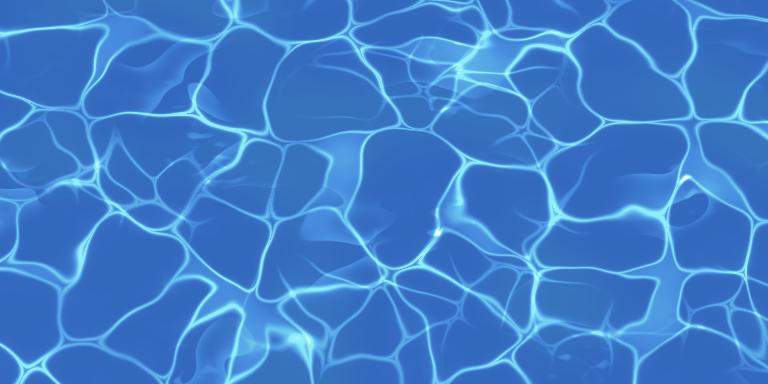
Reproduce this texture procedurally as a Shadertoy shader.

```glsl
// Sunlit swimming pool water: a net of bright caustic lines and folded light sheets over deep blue.

const vec3 DEEP  = vec3(0.200, 0.410, 0.742);
const vec3 SHADE = vec3(0.220, 0.470, 0.740);
const vec3 MID   = vec3(0.280, 0.550, 0.870);
const vec3 LIGHT = vec3(0.340, 0.660, 0.900);
const vec3 AQUA  = vec3(0.420, 0.780, 0.940);
const vec3 PALE  = vec3(0.560, 0.930, 0.970);
const vec3 GLINT = vec3(0.960, 1.000, 0.920);

const float NET_SCALE  = 3.9;    // large cells per canvas height
const float FINE_SCALE = 6.2;    // small cells per canvas height
const float LINE       = 0.0055; // half width of a light line
const float BAND       = 0.045;  // widest half width of a folded band
const float WARP       = 0.085;  // bend of the net
const float ROUNDING   = 20.0;   // higher gives sharper cell corners

vec2 hash2(vec2 p) {
    vec3 q = fract(p.xyx * vec3(0.1031, 0.1030, 0.0973));
    q += dot(q, q.yzx + 33.33);
    return fract((q.xx + q.yz) * q.zy);
}

vec2 gradientAt(vec2 cell) {
    float a = 6.28318 * hash2(cell + 57.0).x;
    return vec2(cos(a), sin(a));
}

// Gradient noise, roughly -0.7 to 0.7
float noise(vec2 p) {
    vec2 i = floor(p), f = fract(p);
    vec2 u = f * f * f * (f * (f * 6.0 - 15.0) + 10.0);
    vec2 e = vec2(1.0, 0.0);
    float a = dot(gradientAt(i), f);
    float b = dot(gradientAt(i + e.xy), f - e.xy);
    float c = dot(gradientAt(i + e.yx), f - e.yx);
    float d = dot(gradientAt(i + e.xx), f - e.xx);
    return mix(mix(a, b, u.x), mix(c, d, u.x), u.y);
}

vec2 noise2(vec2 p) {
    return vec2(noise(p), noise(p + vec2(31.7, 12.3)));
}

// Distance to the nearest cell border, rounded where borders meet
float netDistance(vec2 p) {
    vec2 i = floor(p), f = fract(p);
    vec2 nearCell = vec2(0.0), nearest = vec2(0.0);
    float best = 9.0;
    for (int y = -1; y <= 1; y++)
    for (int x = -1; x <= 1; x++) {
        vec2 g = vec2(x, y);
        vec2 r = g + hash2(i + g) - f;
        if (dot(r, r) < best) { best = dot(r, r); nearest = r; nearCell = g; }
    }
    float sum = 0.0;
    for (int y = -2; y <= 2; y++)
    for (int x = -2; x <= 2; x++) {
        vec2 g = nearCell + vec2(x, y);
        vec2 r = g + hash2(i + g) - f;
        vec2 apart = r - nearest;
        if (dot(apart, apart) > 1e-4)
            sum += exp(-ROUNDING * dot(0.5 * (nearest + r), normalize(apart)));
    }
    return -log(sum + 1e-6) / ROUNDING;
}

float ridge(float d, float width) {
    return exp(-d * d / (width * width));
}

// Light that is sharp on one side of a contour and fades on the other
float foldedSheet(float n) {
    return smoothstep(-0.015, 0.025, n) * exp(-5.0 * max(n, 0.0));
}

vec3 waterColor(float t) {
    vec3 c = mix(DEEP, MID, smoothstep(0.0, 0.34, t));
    c = mix(c, LIGHT, smoothstep(0.30, 0.56, t));
    c = mix(c, AQUA, smoothstep(0.52, 0.80, t));
    c = mix(c, PALE, smoothstep(0.76, 1.10, t));
    return mix(c, GLINT, smoothstep(1.25, 1.90, t));
}

void mainImage(out vec4 fragColor, in vec2 fragCoord) {
    vec2 uv = fragCoord / iResolution.y;
    vec2 p = vec2(uv.x, uv.y * (1.0 + 0.2 * uv.y));
    vec2 bent = p + WARP * noise2(p * 3.2) + 0.028 * noise2(p * 9.0 + 5.0);

    // Main net: narrow lines that open into bands with bright rims
    float d = netDistance(bent * NET_SCALE + 3.0) / NET_SCALE;
    float open = smoothstep(0.08, 0.50, noise(p * vec2(3.6, 2.4) + 8.0));
    float band = BAND * open;
    float strength = 0.70 + 0.75 * noise(p * 4.5 + 21.0);
    float light = strength * ridge(d - band, LINE * (1.0 + 0.5 * noise(p * 8.0)));
    light += 0.34 * open * (1.0 - smoothstep(band - 0.004, band + 0.004, d));
    light += 0.20 * strength * exp(-max(d - band, 0.0) / 0.016);

    // Fainter small net, seen only in places
    float fine = netDistance((bent + 0.03 * noise2(p * 6.0 + 40.0)) * FINE_SCALE + 17.0) / FINE_SCALE;
    float fineMask = smoothstep(-0.05, 0.40, noise(p * 2.6 + 14.0));
    light += fineMask * (0.50 * ridge(fine, LINE * 0.85) + 0.10 * exp(-max(fine, 0.0) / 0.02));

    // Curled sheets of light
    vec2 curled = p + 0.10 * noise2(p * 5.0 + 60.0);
    float sheetMask = smoothstep(0.05, 0.42, noise(p * 2.8 + 33.0));
    light += 0.42 * sheetMask * foldedSheet(noise(curled * vec2(5.0, 7.0) + 2.0));

    // Soft ripples and sparse glints
    light += 0.07 * noise(bent * vec2(6.0, 10.0)) + 0.03 * noise(bent * 24.0);
    float glintMask = smoothstep(0.28, 0.52, noise(p * vec2(3.0, 4.0) + 71.0));
    float sparkle = smoothstep(0.12, 0.42, noise(bent * vec2(20.0, 36.0)));
    light += glintMask * sparkle * (0.35 + 1.1 * smoothstep(0.3, 0.8, light));

    vec3 color = waterColor(light);
    float shade = smoothstep(0.0, 0.4, noise(p * 2.0 + 90.0)) * (1.0 - smoothstep(0.05, 0.3, light));
    color = mix(color, SHADE, 0.7 * shade);
    fragColor = vec4(color, 1.0);
}
```
